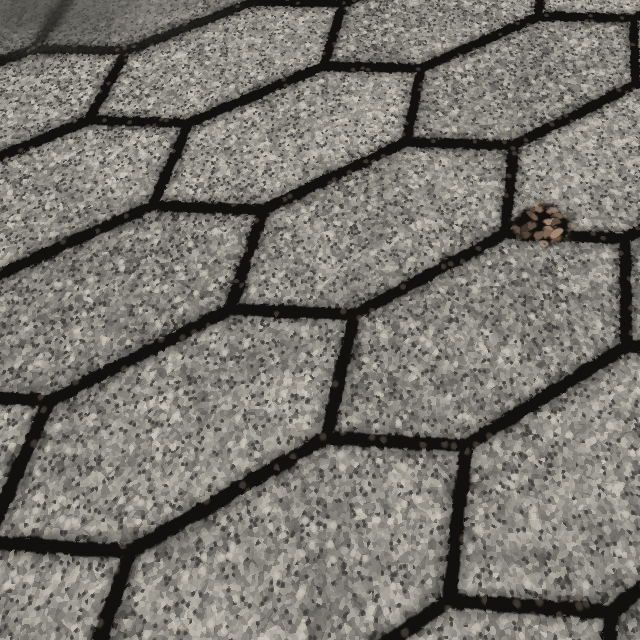
A three.js fragment shader for this texture:

```glsl
// Weathered hexagonal concrete pavers with dark open joints, seen in perspective.
varying vec2 vUv;

// Perspective lattice: canvas = (ANCHOR + AXIS_I * i + AXIS_J * j) / (1 + TILT . ij)
const vec2 ANCHOR = vec2(0.553, 0.508);
const vec2 AXIS_I = vec2(0.097, -0.237);
const vec2 AXIS_J = vec2(0.480, 0.156);
const vec2 TILT = vec2(-0.108, 0.058);
const vec2 CORNER = vec2(0.716, -0.337);   // second joint crossing in each lattice cell
const vec2 CENTER = vec2(0.350, 0.331);    // middle of a paver in each lattice cell

const vec3 SOIL = vec3(0.065, 0.063, 0.055);
const vec3 EARTH = vec3(0.29, 0.26, 0.22);
const vec3 LEAF = vec3(0.50, 0.41, 0.34);
const vec3 STONE_TINT = vec3(1.02, 1.0, 0.945);

float hash(vec2 p) {
  return fract(sin(dot(p, vec2(127.1, 311.7))) * 43758.54);
}

// Cellular noise: distance to the nearest point, and that point's random value
vec2 cells(vec2 p) {
  vec2 base = floor(p);
  vec2 nearest = vec2(9.0, 0.0);
  for (int y = -1; y <= 1; y++) {
    for (int x = -1; x <= 1; x++) {
      vec2 id = base + vec2(float(x), float(y));
      vec2 point = id + vec2(hash(id), hash(id + 37.3));
      float d = distance(p, point);
      if (d < nearest.x) nearest = vec2(d, hash(id + 71.9));
    }
  }
  return nearest;
}

// Layered, turned sines, about -1 to 1
float sines(vec2 p) {
  float sum = 0.0;
  float gain = 0.5;
  for (int k = 0; k < 5; k++) {
    sum += gain * sin(p.x + 1.7 * sin(p.y)) * cos(p.y + 1.3 * sin(0.8 * p.x));
    p = mat2(1.38, 1.22, -1.22, 1.38) * p + 2.3;
    gain *= 0.62;
  }
  return sum;
}

vec2 toLattice(vec2 p) {
  vec2 a = AXIS_I - p * TILT.x;
  vec2 b = AXIS_J - p * TILT.y;
  vec2 r = p - ANCHOR;
  return vec2(r.x * b.y - r.y * b.x, a.x * r.y - a.y * r.x) / (a.x * b.y - a.y * b.x);
}

vec2 toCanvas(vec2 ij) {
  return (ANCHOR + AXIS_I * ij.x + AXIS_J * ij.y) / (1.0 + dot(TILT, ij));
}

float segment(vec2 p, vec2 a, vec2 b) {
  vec2 ab = b - a;
  return distance(p, a + ab * clamp(dot(p - a, ab) / dot(ab, ab), 0.0, 1.0));
}

// Distance to the nearest joint line, and the id of the paver
vec3 paver(vec2 p, vec2 ij) {
  vec3 result = vec3(9.0, 0.0, 0.0);
  float closest = 9.0;
  for (int y = -1; y <= 1; y++) {
    for (int x = -1; x <= 1; x++) {
      vec2 id = floor(ij + 0.5) + vec2(float(x), float(y));
      vec2 a = toCanvas(id);
      float d = segment(p, a, toCanvas(id + CORNER));
      d = min(d, segment(p, a, toCanvas(id + CORNER - vec2(1.0, 0.0))));
      d = min(d, segment(p, a, toCanvas(id + CORNER + vec2(-1.0, 1.0))));
      result.x = min(result.x, d);
      vec2 c = ij - id - CENTER;
      float reach = dot(c, c) + c.x * c.y;
      if (reach < closest) { closest = reach; result.yz = id; }
    }
  }
  return result;
}

// Mottled concrete brightness with pits and pale pebbles
float concrete(vec2 q, vec2 id, vec2 fine, vec2 coarse, float rough) {
  float stain = sines(q * 15.0 + 5.0 * hash(id));
  float tone = 0.545 + 0.08 * (hash(id + 4.0) - 0.5) + 0.075 * stain;
  tone += rough * (0.25 * (fine.y - 0.5) + 0.16 * (coarse.y - 0.5));
  float pit = step(fine.y, 0.15 - 0.1 * stain) * (1.0 - smoothstep(0.25, 0.55, fine.x));
  float pebble = step(0.9, coarse.y) * (1.0 - smoothstep(0.2, 0.5, coarse.x));
  tone = mix(tone, 0.22, 0.75 * rough * pit);
  return mix(tone, 0.77, 0.75 * rough * pebble);
}

void main() {
  vec2 p = vUv;
  vec2 ij = toLattice(p);
  float depth = 1.0 + dot(TILT, ij);
  vec2 q = (AXIS_I - ANCHOR * TILT.x) * ij.x + (AXIS_J - ANCHOR * TILT.y) * ij.y;
  vec2 fine = cells(q * 175.0);
  vec2 coarse = cells(q * 85.0);
  vec3 tile = paver(p, ij);

  // Dusty, smoother far corner
  float dust = 1.0 - smoothstep(0.08, 0.40, length((p - vec2(0.0, 1.0)) * vec2(0.9, 3.4)));
  float tone = concrete(q, tile.yz, fine, coarse, 1.0 - 0.75 * dust);

  // Worn edges and soil-filled joints
  float edge = tile.x * depth + 0.0018 * sines(q * 65.0) + 0.003 * (fine.y - 0.5);
  tone *= mix(0.68, 1.0, smoothstep(0.007, 0.028, edge));
  vec3 color = STONE_TINT * tone * (1.0 - 0.3 * dust);
  vec3 soil = mix(SOIL, EARTH, 0.8 * step(0.87, coarse.y) * smoothstep(0.6, 0.2, coarse.x));
  float joint = 1.0 - smoothstep(0.0075, 0.0115, edge);
  color = mix(color, soil, joint * (1.0 - 0.85 * dust));

  // Small heap of dry litter on one crossing
  vec2 flake = cells(p * vec2(58.0, 75.0) + 0.6 * sines(p * 40.0));
  float heap = length((p - vec2(0.85, 0.648)) * vec2(1.0, 1.5)) + 0.012 * sines(p * 70.0);
  vec3 litter = mix(SOIL, LEAF * (0.5 + 0.9 * flake.y), 1.0 - smoothstep(0.3, 0.6, flake.x));
  color = mix(color, litter, 1.0 - smoothstep(0.035, 0.055, heap));

  gl_FragColor = vec4(color, 1.0);
}
```
